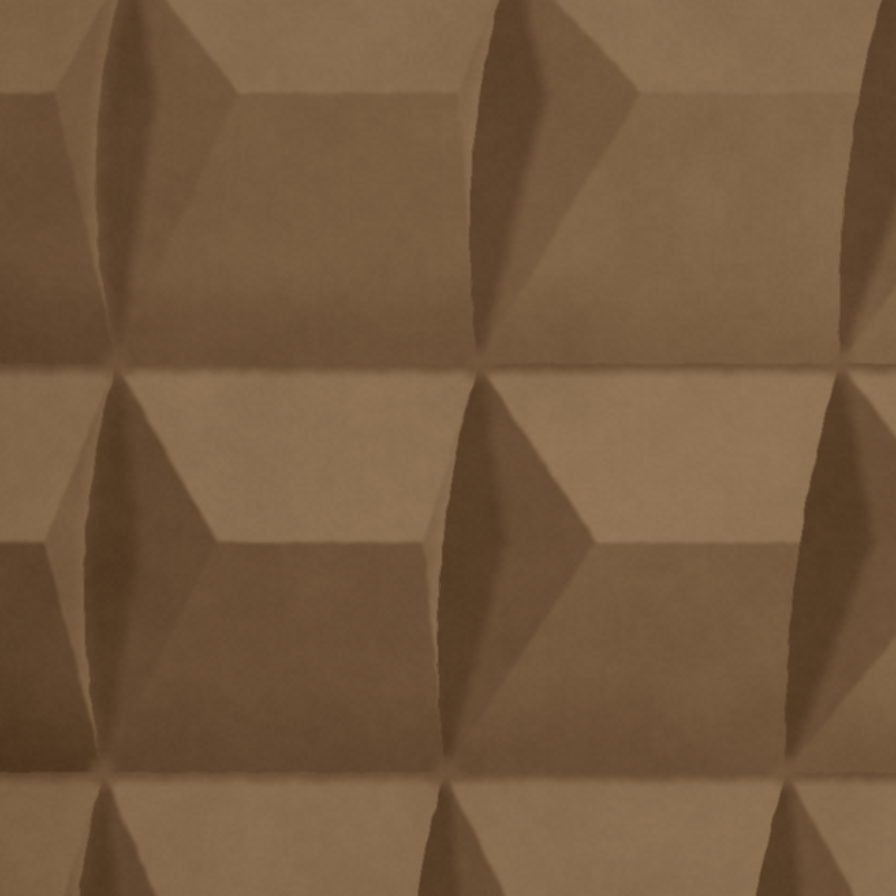
A three.js fragment shader for this pattern:

```glsl
// Grid of brown hipped relief tiles, lit from above, seen at a slight angle.
varying vec2 vUv;

float hash(vec2 p) {
  return fract(sin(dot(p, vec2(127.1, 311.7))) * 43758.5453);
}

float noise(vec2 p) {
  vec2 i = floor(p), f = fract(p);
  f = f * f * (3.0 - 2.0 * f);
  return mix(mix(hash(i), hash(i + vec2(1.0, 0.0)), f.x),
             mix(hash(i + vec2(0.0, 1.0)), hash(i + 1.0), f.x), f.y);
}

// Brightness of the relief: 0 is the deepest shadow, 1 the lightest face.
float reliefTone(vec2 p) {
  p += 0.003 * (vec2(noise(p * 70.0), noise(p * 70.0 + 31.0)) - 0.5);

  // Rows count downward; columns narrow toward the bottom.
  float rise = p.y - 0.594;
  float v = -rise / 0.456;
  float row = floor(v);
  float f = fract(v);
  float u = (p.x - 0.130 - 0.032 * rise) / (0.4036 + 0.05 * rise);

  // Valleys between columns bow to the left.
  float bow = (0.072 - 0.013 * u) * 4.0 * f * (1.0 - f);
  float col = floor(u + bow);
  float x = u - col;

  // Hip profile: 0 at the seams, 1 along the ridge, which drifts with the view.
  float ridge = 0.437 + 0.1 * row;
  float hip = min(f / ridge, (1.0 - f) / (1.0 - ridge));
  float leftEdge = (0.30 + 0.075 * col) * hip;
  float rightEdge = 1.0 - max(0.113 - 0.075 * col, 0.0) * hip;
  float upperRow = max(-row, 0.0);

  // Upper and lower faces, with a soft shaded seam.
  float upper = 0.92 - 0.08 * abs(row) + 0.05 * min(col, 1.0);
  upper = mix(0.35, upper, smoothstep(0.0, 0.04, f));
  float lower = 0.36 + 0.2 * upperRow + 0.17 * col;
  lower += 0.07 * (x - 0.5) - 0.2 * smoothstep(0.72, 1.0, f);
  float tone = mix(upper, lower, smoothstep(-0.008, 0.008, f - ridge));

  // Light sliver on the right, brightest beside the valley.
  float sliver = 0.7 + 0.1 * col + 0.12 * smoothstep(0.04, 0.0, 1.0 - bow - x);
  sliver -= 0.3 * smoothstep(0.8, 1.0, f);
  tone = mix(tone, sliver, smoothstep(-0.008, 0.008, x - rightEdge)
                         * smoothstep(0.0, 0.12, hip));

  // Shaded left face with a darker fold along the valley.
  float side = 0.24 + 0.2 * upperRow + 0.06 * col;
  float fold = (0.075 + 0.04 * col) * hip;
  float shadow = 1.0 - smoothstep(-0.02, 0.035, x - fold);
  shadow *= smoothstep(-0.03, 0.05, x + bow + 0.05 * col);
  side = mix(side, 0.02 + 0.1 * upperRow, shadow);
  tone = mix(side, tone, smoothstep(-0.012, 0.012, x - leftEdge));

  // Dusty blur where four tiles meet.
  vec2 node = vec2(u - floor(u + 0.5), v - floor(v + 0.5));
  return mix(tone, 0.48, 0.8 * (1.0 - smoothstep(0.01, 0.06, length(node))));
}

void main() {
  // Average nearby points to soften every edge.
  float tone = 0.0;
  for (int i = 0; i < 9; i++) {
    vec2 offset = vec2(mod(float(i), 3.0), floor(float(i) / 3.0)) - 1.0;
    tone += reliefTone(vUv + offset * 0.0012) / 9.0;
  }

  // Mottled clay and fine grain.
  tone += 0.10 * (noise(vUv * 14.0) - 0.5);
  tone += 0.06 * (noise(vUv * 60.0) - 0.5);
  tone += 0.07 * (noise(vUv * 240.0) - 0.5);
  tone -= 0.12 * smoothstep(0.25, 0.0, vUv.x);

  vec3 color = mix(vec3(0.34, 0.24, 0.15), vec3(0.56, 0.45, 0.33), tone);
  gl_FragColor = vec4(color, 1.0);
}
```
